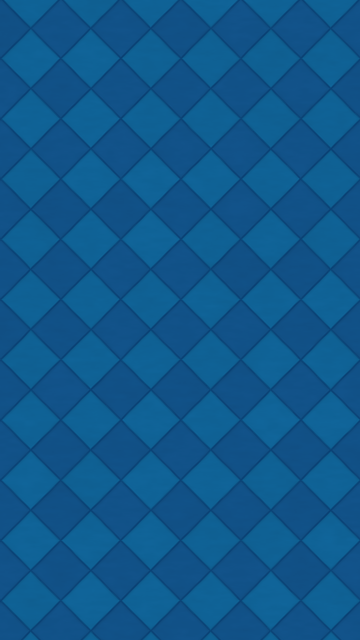
Give the GLSL for this pattern, as a Shadertoy shader.

```glsl
// Blue harlequin tiling: light and dark diamonds with thin worn seams.

const float TILES_ACROSS = 6.0;
const vec2 LIGHT_CENTER = vec2(0.514, 0.653); // first light diamond, in repeats
const float ROW_SCALE = 0.996;                // rows are slightly taller than wide
const vec3 DARK_BLUE = vec3(0.068, 0.318, 0.530);
const vec3 LIGHT_BLUE = vec3(0.060, 0.383, 0.585);
const vec3 SEAM_BLUE = vec3(0.035, 0.245, 0.450);

float hash(vec2 p) {
    vec3 h = fract(p.xyx * 0.1031);
    h += dot(h, h.yzx + 33.33);
    return fract((h.x + h.y) * h.z);
}

float valueNoise(vec2 p) {
    vec2 cell = floor(p);
    vec2 f = fract(p);
    f = f * f * (3.0 - 2.0 * f);
    float low = mix(hash(cell), hash(cell + vec2(1, 0)), f.x);
    float high = mix(hash(cell + vec2(0, 1)), hash(cell + vec2(1, 1)), f.x);
    return mix(low, high, f.y);
}

float fbm(vec2 p) {
    float sum = 0.0;
    float weight = 0.5;
    for (int i = 0; i < 4; i++) {
        sum += weight * valueNoise(p);
        p = p * 2.03 + 17.0;
        weight *= 0.5;
    }
    return sum;
}

// Coverage of a soft line at signed distance d.
float line(float d, float halfWidth, float blur) {
    return 1.0 - smoothstep(halfWidth - blur, halfWidth + blur, abs(d));
}

// Diamond colour with faint brushing and a small shift per tile.
vec3 tileColor(vec2 id, vec2 p) {
    float isLight = 1.0 - mod(id.x + id.y, 2.0);
    float tint = hash(id + 41.0) - 0.5;
    float brushed = fbm(p * vec2(5.0, 14.0) + id * 3.7) - 0.47;
    float mottled = fbm(p * 2.0) - 0.47;
    vec3 base = mix(DARK_BLUE, LIGHT_BLUE, isLight);
    return base * (1.0 + 0.025 * tint + 0.05 * brushed + 0.04 * mottled);
}

void mainImage(out vec4 fragColor, in vec2 fragCoord) {
    float scale = TILES_ACROSS / iResolution.x;
    vec2 p = fragCoord * scale * vec2(1.0, ROW_SCALE) - LIGHT_CENTER;

    // Diagonal axes turn the diamonds into unit squares.
    vec2 q = vec2(p.x + p.y, p.x - p.y);
    float blur = 0.7 * scale * sqrt(2.0);
    vec2 wobble = vec2(valueNoise(p * 6.0), valueNoise(p * 6.0 + 50.0)) - 0.5;
    q += 0.010 * wobble;

    vec2 id = floor(q + 0.5);
    vec2 seam = fract(q) - 0.5; // signed distance to the nearest seams
    vec3 color = tileColor(id, p);

    // Pale bevel above each seam, soft shade around it, then the dark groove.
    float wear = valueNoise(p * 9.0 + 90.0);
    float bevel = max(line(seam.x - 0.042, 0.012, blur), line(seam.y + 0.042, 0.012, blur));
    color *= 1.0 + 0.06 * bevel * wear;
    float edge = min(abs(seam.x), abs(seam.y));
    color *= 1.0 - 0.07 * (1.0 - smoothstep(0.0, 0.09, edge));
    float groove = max(0.85 * line(seam.x, 0.018, blur), line(seam.y, 0.018, blur));
    color = mix(color, SEAM_BLUE, groove * mix(0.65, 1.0, wear));

    fragColor = vec4(color, 1.0);
}
```
